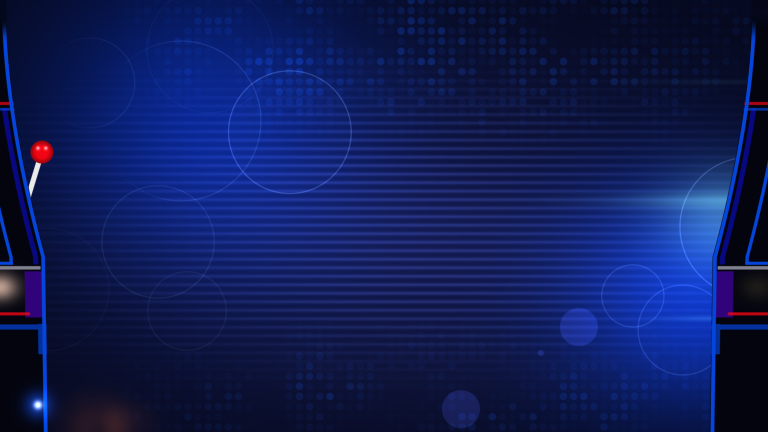
Give the GLSL for this background, as a WebGL 1 fragment shader.

```glsl
precision highp float;

uniform vec2 u_resolution;

const vec3 NIGHT = vec3(0.020, 0.032, 0.115);
const vec3 CENTRE_GLOW = vec3(0.078, 0.095, 0.235);
const vec3 LEFT_GLOW = vec3(0.0, 0.10, 0.40);
const vec3 RIGHT_GLOW = vec3(0.015, 0.16, 0.60);
const vec3 FLARE = vec3(0.22, 0.38, 0.28);
const vec3 SCANLINE = vec3(0.085, 0.10, 0.20);
const vec3 DOT = vec3(0.015, 0.075, 0.20);
const vec3 RING = vec3(0.36, 0.44, 0.56);
const vec3 DISC = vec3(0.12, 0.14, 0.36);
const vec3 CABINET = vec3(0.012, 0.016, 0.055);
const vec3 RIM_BLUE = vec3(0.02, 0.27, 0.86);
const vec3 TRIM_BLUE = vec3(0.03, 0.03, 0.50);
const vec3 PANEL_VIOLET = vec3(0.19, 0.01, 0.48);
const vec3 SIGNAL_RED = vec3(0.95, 0.02, 0.08);
const vec3 LEDGE_GREY = vec3(0.50, 0.50, 0.56);
const vec3 LAMP_LEFT = vec3(0.72, 0.60, 0.50);
const vec3 LAMP_RIGHT = vec3(0.10, 0.09, 0.04);
const vec3 EMBER = vec3(0.17, 0.07, 0.01);
const float LINE_PITCH = 0.0197;
const float LINE_START = 0.656;
const float DOT_PITCH = 0.0235;
const float DOT_RADIUS = 0.37;
const float RIGHT_SIDE = 1.755;

float pixel;

float hash(vec2 p) {
  vec3 q = fract(p.xyx * 0.1031);
  q += dot(q, q.yzx + 33.33);
  return fract((q.x + q.y) * q.z);
}

float noise(vec2 p) {
  vec2 i = floor(p), f = fract(p);
  f = f * f * (3.0 - 2.0 * f);
  return mix(mix(hash(i), hash(i + vec2(1, 0)), f.x),
             mix(hash(i + vec2(0, 1)), hash(i + vec2(1, 1)), f.x), f.y);
}

float glow(vec2 p, vec2 centre, vec2 size) {
  vec2 d = (p - centre) / size;
  return exp(-dot(d, d));
}

float fill(float d) { return 1.0 - smoothstep(-pixel, pixel, d); }

float band(float x, float lo, float hi) {
  return fill(abs(x - 0.5 * (lo + hi)) - 0.5 * (hi - lo));
}

float ring(vec2 p, vec2 centre, float radius) {
  float d = length(p - centre) - radius;
  float line = 1.0 - smoothstep(0.0, 0.0012 + pixel, abs(d));
  return line + 0.05 * fill(d) * smoothstep(-radius, 0.0, d);
}

float segment(vec2 p, vec2 a, vec2 b) {
  vec2 ab = b - a;
  return length(p - a - ab * clamp(dot(p - a, ab) / dot(ab, ab), 0.0, 1.0));
}

// Clustered round cells along the top and bottom
float dots(vec2 p) {
  vec2 cell = floor(p / DOT_PITCH);
  float d = (length(fract(p / DOT_PITCH) - 0.5) - DOT_RADIUS) * DOT_PITCH;
  float level = hash(cell) * smoothstep(0.1, 0.75, noise(cell * 0.23 + 7.0));
  float zone = smoothstep(0.62, 0.88, p.y) + 0.8 * (1.0 - smoothstep(0.08, 0.29, p.y));
  float across = smoothstep(0.2, 0.65, p.x) * (1.0 - 0.6 * smoothstep(1.3, 1.75, p.x));
  return fill(d) * level * zone * across;
}

float scanlines(vec2 p) {
  float t = fract((p.y - LINE_START) / LINE_PITCH + 0.5) - 0.5;
  float zone = smoothstep(0.08, 0.35, p.y) * (1.0 - smoothstep(0.62, 0.88, p.y));
  return (exp(-t * t * 22.0) - 0.33) * zone * exp(-pow((p.x - 0.95) / 0.62, 2.0));
}

float rings(vec2 p) {
  float r = 0.65 * ring(p, vec2(0.671, 0.694), 0.142);
  r += 0.35 * ring(p, vec2(0.419, 0.720), 0.185) * smoothstep(0.22, 0.50, p.x);
  r += 0.22 * ring(p, vec2(0.208, 0.808), 0.104) * smoothstep(0.10, 0.30, p.x);
  r += 0.10 * ring(p, vec2(0.486, 0.885), 0.146);
  r += 0.28 * ring(p, vec2(0.366, 0.440), 0.130);
  r += 0.20 * ring(p, vec2(0.433, 0.280), 0.091);
  r += 0.10 * ring(p, vec2(0.110, 0.330), 0.142);
  r += 0.42 * ring(p, vec2(1.465, 0.315), 0.072);
  r += 0.42 * ring(p, vec2(1.581, 0.236), 0.104);
  return r + 0.60 * ring(p, vec2(1.735, 0.475), 0.161);
}

// Cabinet side, with x measured inward from its own side
vec3 cabinet(vec3 col, vec2 q, vec3 lamp) {
  float t = clamp((0.954 - q.y) / 0.549, 0.0, 1.0);
  float edge = 0.0155 + 0.090 * pow(t, 1.65) + 0.006 * clamp(1.0 - q.y / 0.405, 0.0, 1.0);
  float inset = edge - q.x;
  float body = fill(-inset) * (1.0 - 0.6 * smoothstep(0.93, 0.97, q.y));
  float screen = band(q.y, 0.388, 0.75);
  vec3 c = CABINET + lamp * glow(q, vec2(0.0, 0.335), vec2(0.04, 0.03));
  c = mix(c, TRIM_BLUE, screen * band(inset, 0.017, 0.029));
  c = mix(c, RIM_BLUE, screen * band(inset, 0.076, 0.084));
  c = mix(c, RIM_BLUE, band(q.y, 0.387, 0.394) * fill(0.076 - inset));
  c = mix(c, LEDGE_GREY, band(q.y, 0.376, 0.384) * fill(0.012 - inset));
  c = mix(c, PANEL_VIOLET, band(q.y, 0.265, 0.372) * band(inset, 0.004, 0.049));
  c = mix(c, SIGNAL_RED, 0.8 * band(q.y, 0.270, 0.277) * fill(0.038 - inset));
  c = mix(c, SIGNAL_RED, 0.7 * band(q.y, 0.757, 0.764));
  c = mix(c, RIM_BLUE, 0.7 * (band(q.y, 0.237, 0.249) + band(q.y, 0.744, 0.750)));
  c = mix(c, RIM_BLUE * 0.7, band(q.y, 0.18, 0.25) * band(inset, 0.0, 0.02));
  c = mix(c, RIM_BLUE, band(inset, 0.001, 0.010) * (1.0 - smoothstep(0.90, 0.96, q.y)));
  return mix(col, c, body);
}

vec3 lever(vec3 col, vec2 p) {
  vec2 ball = vec2(0.097, 0.648);
  col = mix(col, vec3(0.92), fill(segment(p, ball, vec2(0.064, 0.54)) - 0.006));
  vec3 red = SIGNAL_RED * (1.0 - 0.35 * smoothstep(0.012, 0.027, length(p - ball)));
  red += 0.7 * glow(vec2(abs(p.x - ball.x), p.y), vec2(0.009, 0.657), vec2(0.004));
  return mix(col, red, fill(length(p - ball) - 0.0265));
}

void main() {
  vec2 p = gl_FragCoord.xy / u_resolution.y;
  pixel = 0.8 / u_resolution.y;

  // Soft lights
  vec3 col = NIGHT + CENTRE_GLOW * glow(p, vec2(0.93, 0.45), vec2(0.66, 0.36));
  col += LEFT_GLOW * glow(p, vec2(0.47, 0.72), vec2(0.36, 0.34));
  col += RIGHT_GLOW * glow(p, vec2(1.62, 0.32), vec2(0.30, 0.26));
  col += FLARE * 0.8 * glow(p, vec2(1.69, 0.49), vec2(0.15, 0.11));
  col += FLARE * (0.5 * glow(p, vec2(1.68, 0.535), vec2(0.25, 0.018))
    + 0.3 * glow(p, vec2(1.66, 0.263), vec2(0.12, 0.007))
    + 0.12 * glow(p, vec2(1.70, 0.810), vec2(0.18, 0.006)));
  col += EMBER * glow(p, vec2(0.24, 0.01), vec2(0.08, 0.06)) * (0.5 + noise(p * 22.0));

  // Fine patterns
  col += SCANLINE * scanlines(p) + DOT * dots(p) + RING * rings(p) * 0.5;
  float discs = fill(length(p - vec2(1.340, 0.243)) - 0.044)
    + fill(length(p - vec2(1.067, 0.053)) - 0.044)
    + fill(length(p - vec2(1.252, 0.183)) - 0.007);
  col += DISC * discs * 0.45;

  // Foreground
  col = lever(col, p);
  col = cabinet(col, p, LAMP_LEFT);
  col = cabinet(col, vec2(RIGHT_SIDE - p.x, p.y), LAMP_RIGHT);
  vec2 spark = vec2(0.088, 0.0625);
  col += vec3(0.05, 0.20, 0.60) * glow(p, spark, vec2(0.03)) + glow(p, spark, vec2(0.009));

  gl_FragColor = vec4(clamp(col, 0.0, 1.0), 1.0);
}
```
